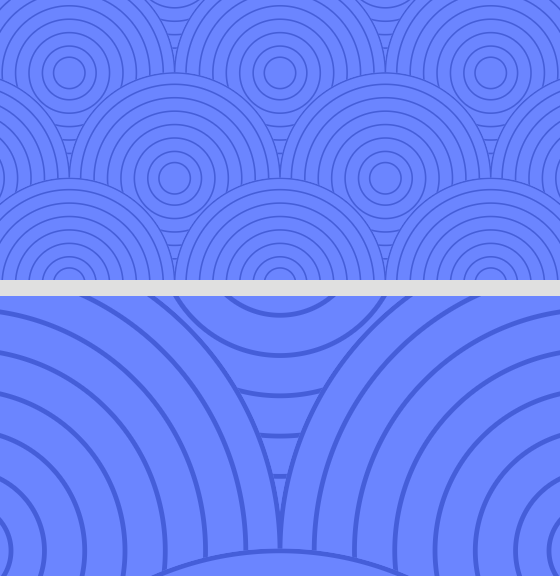
Top, the full canvas; bottom, a detail of the centre.
Write a WebGL 2 fragment shader that draws this pattern.

```glsl
#version 300 es
precision highp float;
// Overlapping scale pattern: staggered rows of discs with concentric rings.
// Each disc touches its row neighbours; rows are painted from top to bottom,
// so that every lower row hides part of the row above it.

#define RADIUS 0.3763      // disc radius, in canvas heights
#define ROW_Y 0.2396       // height of an anchor row above the canvas middle
#define LINE_WIDTH 0.0152  // this and the values below are in disc radii
#define CORE_RADIUS 0.149
#define RING_STEP 0.1274
#define FIRST_RING 2.0
#define LAST_RING 7.0
#define FILL_COLOR vec3(0.42, 0.52, 1.00)
#define LINE_COLOR vec3(0.27, 0.37, 0.85)

uniform vec2 u_resolution;
out vec4 fragColor;

// Antialiased coverage of the region where dist is negative.
float coverage(float dist, float pixel) {
    return clamp(0.5 - dist / pixel, 0.0, 1.0);
}

// Distance to the closest ring centreline: core, inner rings or rim.
float ringDistance(float r) {
    float ring = clamp(round(r / RING_STEP), FIRST_RING, LAST_RING);
    float d = abs(r - ring * RING_STEP);
    return min(d, min(abs(r - CORE_RADIUS), abs(r - 1.0)));
}

void main() {
    vec2 p = (gl_FragCoord.xy - 0.5 * u_resolution) / u_resolution.y;
    p = (p - vec2(0.0, ROW_Y)) / RADIUS;
    float pixel = 1.0 / (RADIUS * u_resolution.y);
    float halfLine = 0.5 * LINE_WIDTH;

    // Paint the three rows that can reach this point, back to front.
    vec3 color = FILL_COLOR;
    float baseRow = floor(p.y);
    for (int i = 1; i >= -1; i--) {
        float row = baseRow + float(i);
        float stagger = mod(row, 2.0);
        float x = mod(p.x - stagger + 1.0, 2.0) - 1.0;
        float r = length(vec2(x, p.y - row));

        float line = coverage(ringDistance(r) - halfLine, pixel);
        vec3 disc = mix(FILL_COLOR, LINE_COLOR, line);
        color = mix(color, disc, coverage(r - 1.0 - halfLine, pixel));
    }
    fragColor = vec4(color, 1.0);
}
```
